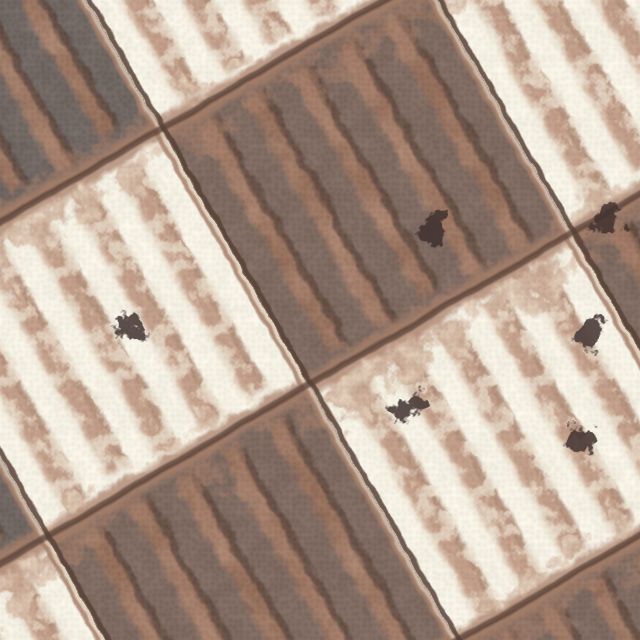
Write a Shadertoy shader that draws this texture.

```glsl
float hash(vec2 p) {
    p = fract(p * vec2(0.1031, 0.1137));
    p += dot(p, p.yx + 33.33);
    return fract((p.x + p.y) * p.x * 7.13);
}

// Layered, bent sines, roughly -1 to 1
float waves(vec2 p) {
    float sum = 0.0, amp = 0.5;
    for (int i = 0; i < 5; i++) {
        sum += amp * sin(p.x + 1.6 * sin(p.y + float(i)));
        p = mat2(1.3, 1.2, -1.2, 1.3) * p + 2.7;
        amp *= 0.6;
    }
    return sum;
}

// Cellular noise: x = distance to nearest point, y = hash of its cell
vec2 cellular(vec2 p) {
    vec2 base = floor(p), best = vec2(9.0, 0.0);
    for (int j = -1; j <= 1; j++)
    for (int i = -1; i <= 1; i++) {
        vec2 c = base + vec2(i, j);
        vec2 point = c + 0.2 + 0.6 * vec2(hash(c + 17.0), hash(c + 71.0));
        float d = length(p - point);
        if (d < best.x) best = vec2(d, hash(c + 113.0));
    }
    return best;
}

void mainImage(out vec4 fragColor, in vec2 fragCoord) {
    vec2 p = fragCoord / iResolution.y;
    const vec3 cream = vec3(0.96, 0.945, 0.895), sand = vec3(0.87, 0.79, 0.71);
    const vec3 clay = vec3(0.75, 0.61, 0.53), tan1 = vec3(0.63, 0.48, 0.40);
    const vec3 umber = vec3(0.50, 0.42, 0.385), dark = vec3(0.34, 0.25, 0.21);

    float broad = waves(p * 24.0);
    float rough = waves(p * 75.0 + 4.0);
    float grain = cellular(p * 110.0).x - 0.45;

    // Checkerboard of tiles turned by 30 degrees
    vec2 q = p - vec2(0.482, 0.398);
    vec2 t = vec2(dot(q, vec2(0.866, 0.5)) / 0.474, dot(q, vec2(-0.5, 0.866)) / 0.462);
    t += 0.004 * vec2(rough, broad);
    vec2 id = floor(t), f = t - id;
    bool pale = mod(id.x + id.y, 2.0) > 0.5;
    float seed = hash(id + 41.0);

    // Five grooves per tile, fading out before the ends
    float n = clamp(round((f.x - 0.14) / 0.175), 0.0, 4.0);
    float d = f.x - 0.14 - 0.175 * n + 0.006 * broad + 0.004 * rough;
    float ends = smoothstep(0.03, 0.08, f.y + 0.02 * broad) * smoothstep(0.03, 0.09, 1.0 - f.y);
    float groove = ends * smoothstep(0.048, 0.012, abs(d));
    float shadow = ends * smoothstep(0.022, 0.004, abs(d - 0.036));

    // Wear gathers at the tile ends
    float endWear = max(smoothstep(0.35, 0.0, 1.0 - f.y), 0.75 * smoothstep(0.18, 0.0, f.y));
    float w = endWear * (0.5 + 0.5 * seed) + 0.22 * broad + 0.2 * rough;
    float worn = smoothstep(0.42, 0.62, w + 0.2 * groove);

    vec3 col;
    if (pale) {
        col = mix(cream, sand, ends * 0.8 * smoothstep(0.065, 0.02, abs(d)));
        col = mix(col, clay, groove * smoothstep(-0.5, 0.5, rough + 0.25));
        col = mix(col, tan1, shadow * 0.7 * smoothstep(-0.2, 0.5, rough + 0.1));
        col = mix(col, mix(clay, sand, 0.5 + 0.5 * rough), worn * 0.9);
    } else {
        vec3 body = mix(umber, vec3(0.42, 0.40, 0.39), 0.7 * smoothstep(0.6, 0.9, seed));
        col = mix(body, tan1 + 0.05 * broad, groove * 0.95);
        col = mix(col, dark, shadow * 0.6);
        col = mix(col, tan1, worn * 0.55);
    }
    col += 0.06 * grain + 0.015 * rough;

    // Joints: dusty bands along the rows, fine bright and dark lines between columns
    float rowEdge = min(f.y, 1.0 - f.y) * 0.462;
    float side = (f.x > 0.5 ? f.x - 1.0 : f.x) * 0.474;
    col = mix(col, mix(tan1, clay, pale ? 0.6 : 0.1),
              0.85 * smoothstep(0.022, 0.008, rowEdge + 0.006 * rough));
    col = mix(col, sand, 0.8 * smoothstep(0.008, 0.002, abs(side + 0.004)));
    col = mix(col, tan1, 0.8 * smoothstep(0.006, 0.001, abs(side + 0.009)));
    col = mix(col, dark, 0.85 * smoothstep(0.006, 0.002, abs(side - 0.005)));
    col = mix(col, dark, 0.75 * smoothstep(0.008, 0.002, rowEdge));

    // Sparse dark chips
    vec2 chip = cellular(p * 7.0 + 3.0);
    float spot = step(0.9, chip.y) * smoothstep(0.17, 0.12, chip.x + 0.12 * rough);
    col = mix(col, vec3(0.25, 0.19, 0.18), 0.85 * spot);

    fragColor = vec4(clamp(col, 0.0, 1.0), 1.0);
}
```
